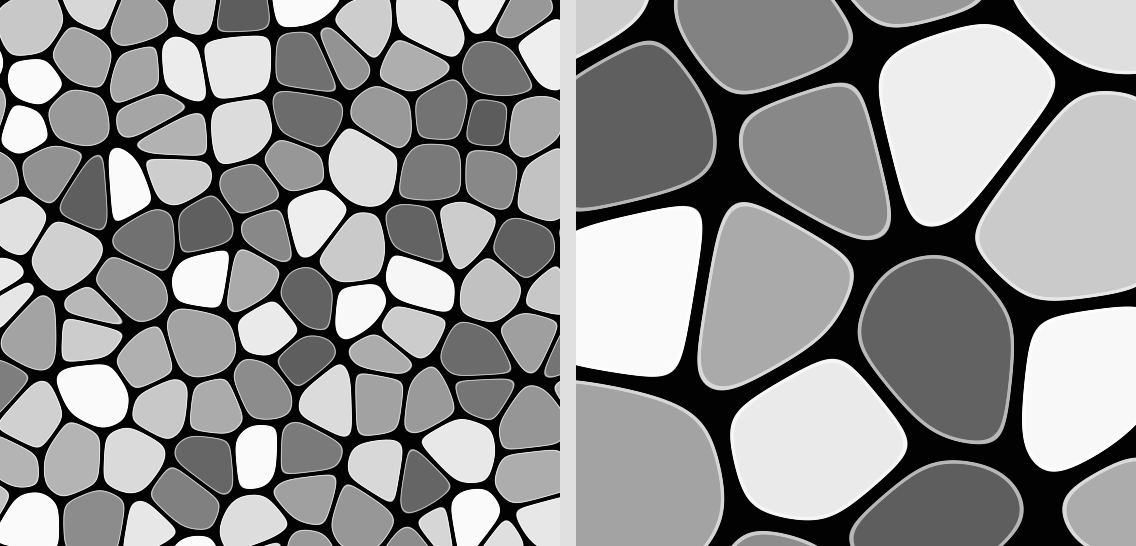
Left, the full canvas; right, a detail of the centre.
This pattern is drawn by a WebGL 1 fragment shader. Its source:

```glsl
precision highp float;

uniform vec2 u_resolution;

#define CELLS 9.7          // cells per canvas height
#define JITTER 0.85        // irregularity of the sites
#define HALF_GAP 0.034     // half the joint width, in cells
#define SHARPNESS 13.0     // higher gives more angular corners
#define RIM_WIDTH 0.019    // bright outline, in cells
#define RIM_STRENGTH 0.55
#define TONE_DARK 0.36
#define TONE_LIGHT 0.98
#define JOINT_COLOR vec3(0.008)
#define SEED vec2(37.0, 71.0)

// xy: site position, z: tone
vec3 hash32(vec2 p) {
    vec3 q = fract(vec3(p.xyx) * vec3(0.1031, 0.1030, 0.0973));
    q += dot(q, q.yxz + 33.33);
    return fract((q.xxy + q.yzz) * q.zyx);
}

vec2 sitePosition(vec2 cell) {
    return cell + 0.5 + JITTER * (hash32(cell + SEED).xy - 0.5);
}

vec2 nearestCell(vec2 p) {
    vec2 base = floor(p);
    vec2 nearest = base;
    float best = 100.0;
    for (int j = -2; j <= 2; j++) {
        for (int i = -2; i <= 2; i++) {
            vec2 cell = base + vec2(float(i), float(j));
            vec2 r = sitePosition(cell) - p;
            float d = dot(r, r);
            if (d < best) {
                best = d;
                nearest = cell;
            }
        }
    }
    return nearest;
}

// Smooth minimum of the distances to all borders rounds the corners
float roundedBorder(vec2 p, vec2 cell) {
    vec2 site = sitePosition(cell);
    float sum = 0.0;
    for (int j = -2; j <= 2; j++) {
        for (int i = -2; i <= 2; i++) {
            if (i == 0 && j == 0) continue;
            vec2 other = sitePosition(cell + vec2(float(i), float(j)));
            float d = dot(0.5 * (site + other) - p, normalize(other - site));
            sum += exp(-SHARPNESS * d);
        }
    }
    return -log(sum) / SHARPNESS;
}

void main() {
    vec2 p = gl_FragCoord.xy / u_resolution.y * CELLS;
    float pixel = CELLS / u_resolution.y;

    vec2 cell = nearestCell(p);
    float inside = roundedBorder(p, cell) - HALF_GAP;

    // Flat grey per grain, weighted towards the light end
    float pick = min(1.12 * hash32(cell + SEED).z, 1.0);
    float tone = mix(TONE_DARK, TONE_LIGHT, pow(pick, 1.1));

    // Thin bright rim, then the dark joint
    float rim = 1.0 - smoothstep(-0.5, 0.5, (inside - RIM_WIDTH) / pixel);
    float grain = smoothstep(-0.5, 0.5, inside / pixel);
    vec3 color = vec3(mix(tone, 1.0, RIM_STRENGTH * rim));
    gl_FragColor = vec4(mix(JOINT_COLOR, color, grain), 1.0);
}
```
